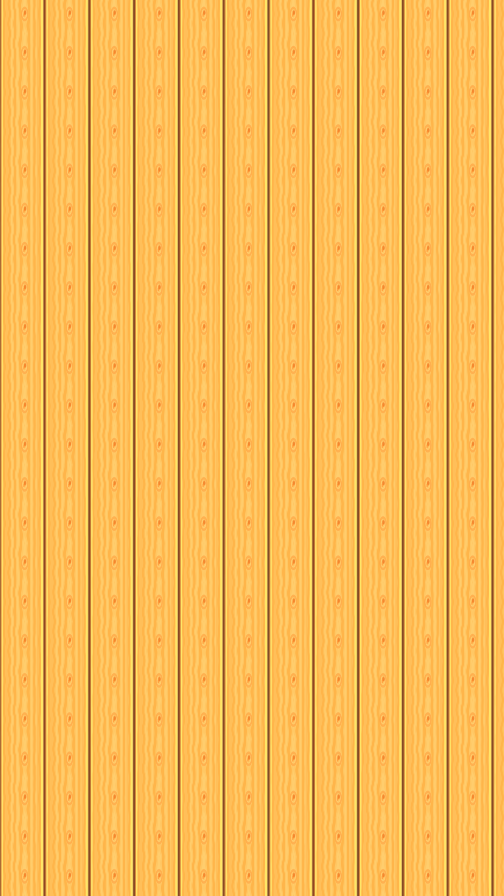
A Shadertoy shader for this texture:

```glsl
float hash(vec2 p) {
    vec3 q = fract(vec3(p.xyx) * 0.1031);
    q += dot(q, q.yzx + 33.33);
    return fract((q.x + q.y) * q.z);
}

// Value noise that wraps every "period" cells
float wrapNoise(vec2 p, vec2 period) {
    vec2 i = floor(p), f = fract(p);
    f = f * f * (3.0 - 2.0 * f);
    vec2 a = mod(i, period), b = mod(i + 1.0, period);
    return mix(mix(hash(a), hash(vec2(b.x, a.y)), f.x),
               mix(hash(vec2(a.x, b.y)), hash(b), f.x), f.y);
}

// Antialiased strip from lo to hi
float strip(float x, float lo, float hi, float pixel) {
    return clamp((min(x + 0.5 * pixel, hi) - max(x - 0.5 * pixel, lo)) / pixel, 0.0, 1.0);
}

void mainImage(out vec4 fragColor, in vec2 fragCoord) {
    // Planks across, knots up each plank
    vec2 tiles = vec2(11.25, 22.857);
    vec2 p = fragCoord / iResolution.xy * tiles;
    vec2 cell = fract(p);
    float pixel = tiles.x / iResolution.x;

    // Grain runs upward and closes into ovals around the knot
    vec2 d = (cell - vec2(0.55, 0.5)) * vec2(1.0, 0.875);
    float oval = length(d * vec2(1.0, 0.42));
    float nearKnot = exp(-dot(d * d, vec2(18.0, 8.0)));
    float waver = wrapNoise(cell * vec2(5.0, 4.0), vec2(5.0, 4.0)) - 0.5;
    float field = mix(abs(d.x), oval, nearKnot) + 0.05 * waver;
    float wave = cos(field * 54.0);
    float soft = clamp(fwidth(field) * 27.0, 0.1, 0.45);
    float grain = smoothstep(0.3 - soft, 0.3 + soft, wave);
    float pale = smoothstep(0.55, 1.0, -wave);

    // Warm plank edges under orange grain and pale streaks
    float edge = strip(cell.x, 0.07, 0.24, pixel) + strip(cell.x, 0.82, 0.9, pixel);
    vec3 col = mix(vec3(1.0, 0.78, 0.39), vec3(1.0, 0.73, 0.32), 0.6 * edge);
    col = mix(col, vec3(1.0, 0.82, 0.45), 0.6 * pale * (1.0 - edge));
    col = mix(col, vec3(1.0, 0.71, 0.29), grain);

    // Knot: thin rim and a small hooked heart
    float knot = length(d / vec2(0.075, 0.15));
    float rim = 1.0 - smoothstep(0.08, 0.08 + pixel / 0.1, abs(knot - 0.9));
    col = mix(col, vec3(1.0, 0.62, 0.24), 0.6 * rim);
    float heart = length((d - vec2(0.01, 0.03)) / vec2(0.028, 0.05));
    col = mix(col, vec3(0.95, 0.46, 0.13), 0.75 * (1.0 - smoothstep(0.5, 1.5, heart)));
    float hook = strip(d.x, -0.03, 0.0, pixel) * strip(d.y, -0.06, 0.01, pixel);
    col = mix(col, vec3(1.0, 0.55, 0.18), 0.6 * hook);

    // Seam: lit edges, shaded gap and warm bevel, tinted per seam
    float seam = fract(p.x + 0.5) - 0.5;
    float tint = hash(vec2(floor(p.x + 0.5), 7.0));
    vec3 lit = vec3(1.0, 0.90, 0.40);
    vec3 gap = mix(vec3(0.47, 0.32, 0.17), vec3(0.58, 0.26, 0.12), tint);
    col = mix(col, lit, strip(seam, -0.085, -0.03, pixel));
    col = mix(col, lit, strip(seam, 0.035, 0.065, pixel));
    col = mix(col, vec3(0.80, 0.67, 0.38), strip(seam, -0.04, -0.028, pixel));
    col = mix(col, vec3(0.81, 0.49, 0.21), strip(seam, 0.012, 0.032, pixel));
    col = mix(col, gap, strip(seam, -0.028, 0.014, pixel));

    fragColor = vec4(col, 1.0);
}
```
